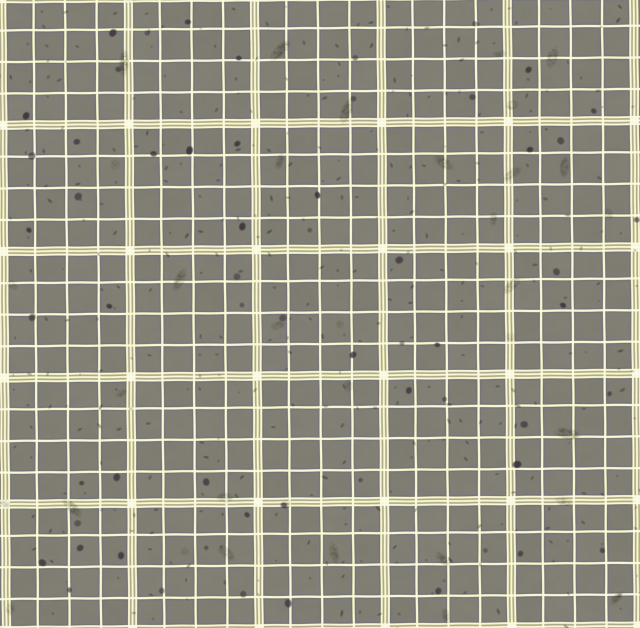
This pattern is drawn by a Shadertoy shader. Its source:

```glsl
// Ruled counting grid: fine squares in blocks split by triple lines, with specks of debris
#define PITCH 0.2012              // block size, in canvas heights
#define CENTER vec2(0.4082, 0.6024)
#define TILT 0.0072               // small rotation, radians
#define FINE_HALF 0.0092          // half widths and gaps, in blocks
#define TRIPLE_HALF 0.0078
#define TRIPLE_GAP 0.0285
#define SQUARE_COL vec3(0.502, 0.492, 0.448)
#define RIM_COL vec3(0.497, 0.488, 0.490)
#define GAP_COL vec3(0.68, 0.66, 0.55)
#define LINE_COL vec3(0.97, 0.97, 0.84)
#define GLOW_COL vec3(0.99, 0.99, 0.91)
#define SPECK_COL vec3(0.21, 0.17, 0.21)

vec2 hash2(vec2 p) {
    vec2 k = vec2(dot(p, vec2(127.1, 311.7)), dot(p, vec2(269.5, 183.3)));
    return fract(sin(k) * 4375.85);
}

float mottle(vec2 p) {
    float sum = 0.0, amp = 0.5;
    for (int i = 0; i < 4; i++) {
        sum += amp * sin(p.x + 1.7 * sin(p.y)) * sin(p.y + 1.3 * sin(p.x * 0.8));
        p = mat2(1.5, 1.1, -1.1, 1.5) * p + 2.3;
        amp *= 0.6;
    }
    return sum;
}

// Signed distance to the ruling along one axis: negative inside a line
float ruling(float x) {
    float block = abs(fract(x + 0.5) - 0.5);
    float fine = abs(fract(x * 4.0 + 0.5) - 0.5) / 4.0;
    float triple = min(block, abs(block - TRIPLE_GAP)) - TRIPLE_HALF;
    return block < 0.125 ? triple : fine - FINE_HALF;
}

float band(float x, float soft) {
    float block = abs(fract(x + 0.5) - 0.5);
    return 1.0 - smoothstep(TRIPLE_GAP - soft, TRIPLE_GAP + soft, block);
}

// One randomly placed, turned and stretched blob in some of the cells
float specks(vec2 p, float density, float chance, float radius, float stretch, float soft) {
    p *= density;
    vec2 id = floor(p);
    vec2 place = hash2(id + density), kind = hash2(id + 41.3), shape = hash2(id + 87.9);
    vec2 d = fract(p) - mix(vec2(0.28), vec2(0.72), place);
    float a = 6.2832 * shape.x;
    d = mat2(cos(a), sin(a), -sin(a), cos(a)) * d;
    d.x /= 1.0 + stretch * shape.y;
    float r = radius * mix(0.6, 1.0, kind.y);
    float s = max(soft * density, radius * 0.35);
    float blob = 1.0 - smoothstep(r - s, r + s, length(d));
    return step(kind.x, chance) * mix(0.5, 1.0, shape.y) * blob;
}

void mainImage(out vec4 fragColor, in vec2 fragCoord) {
    // Tilted coordinates, one unit per block
    vec2 p = (fragCoord / iResolution.y - CENTER) / PITCH;
    vec2 q = vec2(p.x + TILT * p.y, p.y - TILT * p.x);
    float soft = max(0.7 / (iResolution.y * PITCH), 0.006);

    // Slightly unsteady ruling
    vec2 w = q + 0.0013 * sin(q.yx * vec2(11.0, 17.0) + floor(q * 4.0 + 0.5) * 2.4);
    vec2 dist = vec2(ruling(w.x), ruling(w.y));
    vec2 cover = 1.0 - smoothstep(-soft, soft, dist);
    vec2 bands = vec2(band(w.x, soft), band(w.y, soft));
    float edge = min(dist.x, dist.y);

    // Squares: uneven shade, cool rim, thin dark outline
    float grain = mottle(q * 13.0);
    float rim = 1.0 - smoothstep(0.012, 0.032, edge + 0.006 * grain);
    vec3 col = mix(SQUARE_COL, RIM_COL, rim);
    col += 0.014 * (hash2(floor(w * 4.0)).x - 0.5) + 0.008 * grain;
    col -= 0.035 * (1.0 - smoothstep(0.004, 0.018, edge));

    // Lines, warm at their borders and brightest where triples cross
    col = mix(col, GAP_COL, max(bands.x, bands.y));
    float line = max(cover.x, cover.y);
    col = mix(col, LINE_COL + 0.015 * mottle(q * 29.0), line);
    col.b -= 0.16 * line * (1.0 - line);
    col = mix(col, GLOW_COL, max(bands.x * bands.y * 0.9, cover.x * cover.y));

    // Debris: faint stains, fine crumbs, round dark specks
    float stain = specks(q, 2.3, 0.22, 0.09, 1.6, soft) * (0.6 + 0.6 * mottle(q * 60.0));
    col *= 1.0 - 0.32 * clamp(stain, 0.0, 1.0) * vec3(0.9, 0.9, 1.1);
    float crumbs = specks(q + 5.7, 7.3, 0.3, 0.085, 1.2, soft);
    col *= 1.0 - 0.3 * crumbs;
    float dots = specks(q + 2.9, 3.1, 0.24, 0.085, 0.25, soft);
    col = mix(col, SPECK_COL, 0.85 * dots);

    fragColor = vec4(clamp(col, 0.0, 1.0), 1.0);
}
```
